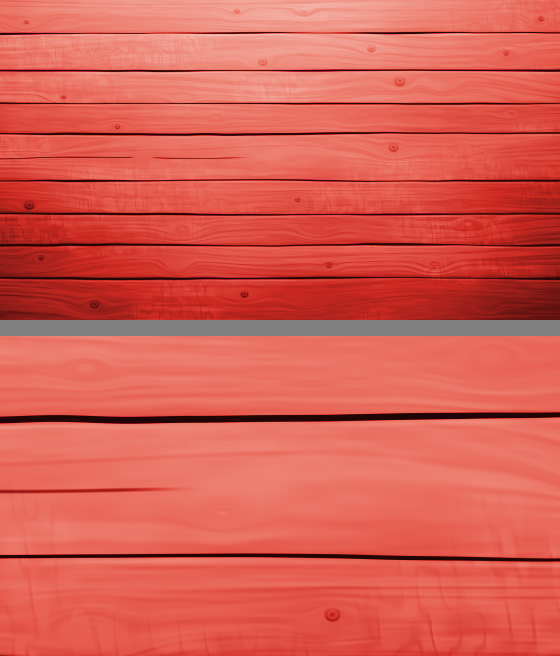
Top, the full canvas; bottom, a detail of the centre.
Reproduce this texture procedurally as a Shadertoy shader.

```glsl
// Nine weathered, red painted planks lying across the canvas, lit from the top centre.
// Wavering seams split the planks; a height field of grain, eyes and saw marks is
// embossed, and the resulting tone is looked up in a ramp of reds.

const int SEAM_COUNT = 8;
const float SEAMS[8] = float[8](0.898, 0.779, 0.677, 0.582, 0.436, 0.330, 0.234, 0.131);
const int KNOTS_PER_PLANK = 4;

float hash(vec2 p) {
    return fract(sin(dot(p, vec2(127.1, 311.7))) * 43758.5);
}

float noise(vec2 p) {
    vec2 i = floor(p), f = fract(p);
    f = f * f * (3.0 - 2.0 * f);
    return mix(mix(hash(i), hash(i + vec2(1, 0)), f.x),
               mix(hash(i + vec2(0, 1)), hash(i + vec2(1, 1)), f.x), f.y);
}

// Thin valleys along the middle contour of the noise: 0 in the groove, 1 outside.
float groove(vec2 p, float width) {
    return smoothstep(0.0, width, abs(noise(p) - 0.5));
}

// Tone 0 is the gap between planks, tone 5 the palest paint.
vec3 paint(float tone) {
    vec3 c = mix(vec3(0.13, 0.02, 0.02), vec3(0.48, 0.09, 0.08), clamp(tone, 0.0, 1.0));
    c = mix(c, vec3(0.80, 0.16, 0.13), clamp(tone - 1.0, 0.0, 1.0));
    c = mix(c, vec3(0.90, 0.35, 0.30), clamp(tone - 2.0, 0.0, 1.0));
    c = mix(c, vec3(0.93, 0.50, 0.44), clamp(tone - 3.0, 0.0, 1.0));
    return mix(c, vec3(0.95, 0.65, 0.60), clamp(tone - 4.0, 0.0, 1.5));
}

float seamHeight(int i, float x) {
    float row = float(i) * 17.3;
    return SEAMS[i] + 0.006 * (noise(vec2(x * 2.5, row)) - 0.5)
                    + 0.002 * (noise(vec2(x * 14.0, row)) - 0.5);
}

vec2 knotCentre(float plank, float k, vec2 span, float aspect) {
    vec2 seed = vec2(plank * 3.7 + 1.3, k * 5.1 + 2.0);
    float x = (k + 0.1 + 0.8 * hash(seed)) / float(KNOTS_PER_PLANK) * aspect;
    return vec2(x, mix(span.x, span.y, 0.2 + 0.6 * hash(seed + 9.0)));
}

// Surface height: long grain bent around eyes, fine fibre and upright saw marks.
float woodHeight(vec2 p, float plank, vec2 span, float aspect) {
    float phase = p.y + 0.06 * (noise(vec2(p.x * 2.2, plank * 7.0 + p.y * 7.0)) - 0.5);
    for (int i = 0; i < KNOTS_PER_PLANK; i++) {
        float k = float(i);
        vec2 d = (p - knotCentre(plank, k, span, aspect)) * vec2(0.55, 1.0);
        float size = mix(0.016, 0.034, hash(vec2(plank, k + 40.0)));
        phase = mix(phase, p.y - d.y + length(d), exp(-dot(d, d) / (size * size)));
    }
    float depth = mix(0.1, 1.1, noise(vec2(p.x * 2.0 + plank * 5.0, p.y * 12.0)));
    float grain = groove(vec2(phase * 85.0, p.x * 1.6 + plank * 31.0), 0.28);
    float soft = noise(vec2(phase * 150.0, p.x * 2.5 + plank * 13.0));
    float fibre = noise(vec2(p.x * 22.0, phase * 210.0));
    float worn = smoothstep(0.48, 0.7, noise(vec2(p.x * 3.5 + plank * 9.0, p.y * 7.0)));
    float tilt = p.x + 0.1 * p.y;
    float saw = groove(vec2(tilt * 75.0, p.y * 22.0 + plank), 0.16);
    float broken = noise(vec2(tilt * 40.0, p.y * 60.0));
    return depth * (0.7 * grain + 0.4 * soft) + 0.4 * fibre + 0.6 * worn * saw * broken;
}

// Dark pitted core with a rim, on some of the eyes only.
float knotShade(vec2 p, float plank, vec2 span, float aspect) {
    float shade = 0.0;
    for (int i = 0; i < KNOTS_PER_PLANK; i++) {
        float k = float(i);
        float pick = hash(vec2(plank + 60.0, k));
        vec2 d = p - knotCentre(plank, k, span, aspect);
        float r = length(d * vec2(0.9, 1.0)) / mix(0.006, 0.014, hash(vec2(k, plank)));
        float side = 0.6 - 0.4 * d.y / (length(d) + 0.001);
        float rim = exp(-14.0 * (r - 0.9) * (r - 0.9)) * side;
        shade += step(0.6, pick) * (1.5 * rim + 1.0 - smoothstep(0.2, 0.7, r));
    }
    return shade;
}

// Long, thin split tapering off to the right.
float crack(vec2 p, float y, float end) {
    float offset = p.y - y - 0.008 * (noise(vec2(p.x * 5.0, 3.0)) - 0.5);
    float broken = smoothstep(0.15, 0.35, noise(vec2(p.x * 9.0, 8.0)));
    float taper = 1.0 - smoothstep(end - 0.1, end, p.x);
    return (1.0 - smoothstep(0.0005, 0.003, abs(offset))) * broken * taper;
}

void mainImage(out vec4 fragColor, in vec2 fragCoord) {
    float aspect = iResolution.x / iResolution.y;
    float pixel = 1.0 / iResolution.y;
    vec2 p = fragCoord / iResolution.y;
    float across = p.x / aspect - 0.47;

    // Find the plank, its span and the shading by the seams.
    vec2 span = vec2(0.0, 1.0);
    float plank = 0.0, gap = 0.0, lip = 0.0, shadow = 0.0;
    for (int i = 0; i < SEAM_COUNT; i++) {
        float d = p.y - seamHeight(i, p.x);
        if (d < 0.0) { plank += 1.0; span.y = SEAMS[i]; }
        else span.x = max(span.x, SEAMS[i]);
        float halfWidth = mix(0.001, 0.0038, noise(vec2(p.x * 4.0, float(i) * 11.0 + 5.0)));
        gap = max(gap, 1.0 - smoothstep(-0.7 * pixel, 0.7 * pixel, abs(d) - halfWidth));
        lip += 1.0 - smoothstep(0.0, 0.004, abs(d + halfWidth + 0.004));
        shadow += step(0.0, d) * exp(-max(d, 0.0) / 0.005);
    }

    // Broad light, then relief from the slope of the height field.
    float tone = mix(2.15, 5.1, p.y) - across * across * mix(4.0, 6.0, p.y);
    tone += 0.35 * (hash(vec2(plank, 4.0)) - 0.5) + 0.5 * (noise(p * vec2(3.0, 9.0)) - 0.5);
    float height = woodHeight(p, plank, span, aspect);
    float slope = woodHeight(p + vec2(0.002, 0.003), plank, span, aspect) - height;
    tone += 0.9 * slope + 0.7 * (height - 0.8);

    // Wear and edges.
    tone -= knotShade(p, plank, span, aspect) + 2.2 * crack(p, 0.507, 0.8);
    tone += 0.8 * lip * noise(vec2(p.x * 7.0, plank)) - 1.0 * shadow;
    tone = mix(max(tone, 0.7), 0.0, gap);
    fragColor = vec4(paint(tone), 1.0);
}
```
